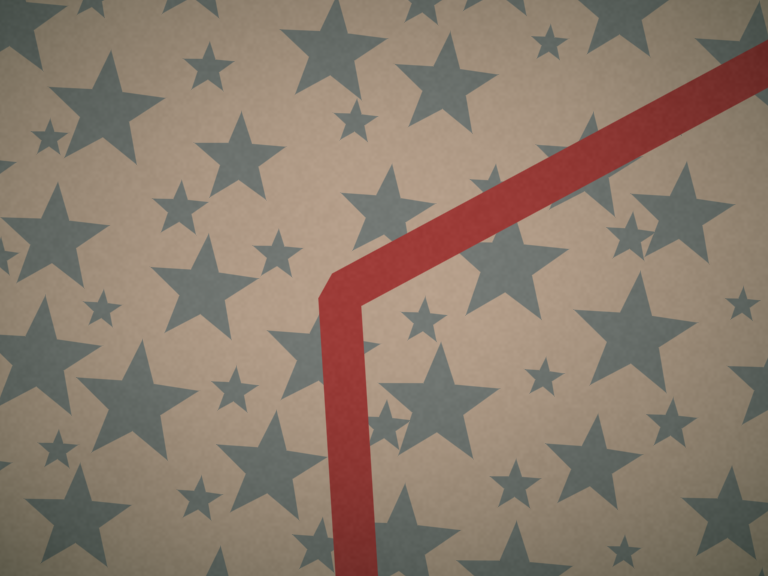
A Shadertoy shader for this pattern:

```glsl
// Star wallpaper with a bent strip of red tape, seen in dim, uneven light.
// Stars are scattered on two interleaved jittered grids; the tape is a mitred
// chevron with a cut corner; a vignette and soft grain finish the surface.

const vec3 CREAM = vec3(0.715, 0.625, 0.545);
const vec3 STAR_BLUE = vec3(0.455, 0.475, 0.460);
const vec3 TAPE_RED = vec3(0.620, 0.235, 0.220);

const float CELL = 0.243;              // grid spacing, canvas height = 1
const float GRID_ANGLE = 0.42;         // turn of the scatter grid
const float STAR_TILT = 0.08;          // clockwise lean of every star
const float INNER_RATIO = 0.42;        // notch radius over tip radius
const vec2 BIG_RADIUS = vec2(0.083, 0.114);
const vec2 SMALL_RADIUS = vec2(0.031, 0.052);

const vec2 TAPE_BEND = vec2(0.589, 0.490);
const vec2 TAPE_DOWN = vec2(0.062, -0.998);
const vec2 TAPE_UP = vec2(0.881, 0.473);
const float TAPE_HALF_WIDTH = 0.0368;
const float CORNER_CUT = 0.76;         // bevel distance over half width

const vec2 LIGHT_CENTRE = vec2(0.49, 0.55);
const vec3 LIGHT_FALLOFF = vec3(0.45, 0.40, 0.43);
const float EDGE_SOFTNESS = 0.0016;
const float GRAIN = 0.032;
const float STEP_ANGLE = 1.256637;     // a fifth of a full turn

float hash(vec2 p) {
    vec3 q = fract(vec3(p.xyx) * 0.1031);
    q += dot(q, q.yzx + 33.33);
    return fract((q.x + q.y) * q.z);
}

vec2 hash2(vec2 p) {
    return vec2(hash(p + 17.3), hash(p + 71.9));
}

float valueNoise(vec2 p) {
    vec2 i = floor(p), f = fract(p);
    f = f * f * (3.0 - 2.0 * f);
    return mix(mix(hash(i), hash(i + vec2(1, 0)), f.x),
               mix(hash(i + vec2(0, 1)), hash(i + vec2(1, 1)), f.x), f.y);
}

mat2 rotation(float a) {
    return mat2(cos(a), sin(a), -sin(a), cos(a));
}

// Five-pointed star, one tip up: fold to half a point, then test its edge.
float starDistance(vec2 p, float radius) {
    float a = atan(p.x, p.y + 1e-6);
    a = abs(a - STEP_ANGLE * round(a / STEP_ANGLE));
    vec2 q = length(p) * vec2(cos(a), sin(a));
    float h = 0.5 * STEP_ANGLE;
    vec2 edge = INNER_RATIO * vec2(cos(h), sin(h)) - vec2(1.0, 0.0);
    return dot(q - vec2(radius, 0.0), normalize(vec2(edge.y, -edge.x)));
}

// Nearest star of one jittered grid; shift moves the grid in cells.
float starLayer(vec2 p, vec2 shift, vec2 radii, float jitter, float seed) {
    vec2 g = rotation(GRID_ANGLE) * p / CELL + shift;
    vec2 home = floor(g);
    float d = 1.0;
    for (int y = -1; y <= 1; y++)
    for (int x = -1; x <= 1; x++) {
        vec2 id = home + vec2(x, y);
        vec2 key = id + seed;
        vec2 centre = id + 0.5 + jitter * (hash2(key) - 0.5);
        float radius = mix(radii.x, radii.y, hash(key + 5.7));
        float tilt = STAR_TILT + 0.08 * (hash(key + 9.1) - 0.5);
        vec2 local = rotation(tilt - GRID_ANGLE) * (g - centre) * CELL;
        d = min(d, starDistance(local, radius));
    }
    return d;
}

// Two straight strips joined at the bend, with the outer corner cut flat.
float tapeDistance(vec2 p) {
    vec2 q = p - TAPE_BEND;
    vec2 leftSide = vec2(TAPE_DOWN.y, -TAPE_DOWN.x);
    vec2 upperSide = vec2(-TAPE_UP.y, TAPE_UP.x);
    float band = abs(max(dot(q, leftSide), dot(q, upperSide))) - TAPE_HALF_WIDTH;
    float cut = dot(q, normalize(leftSide + upperSide)) - CORNER_CUT * TAPE_HALF_WIDTH;
    return max(band, cut);
}

float coverage(float d) {
    float soft = max(EDGE_SOFTNESS, 0.75 / iResolution.y);
    return 1.0 - smoothstep(-soft, soft, d);
}

void mainImage(out vec4 fragColor, in vec2 fragCoord) {
    vec2 p = fragCoord / iResolution.y;
    vec2 uv = fragCoord / iResolution.xy;

    // Wallpaper: large stars in the cells, small ones at the cell corners
    float stars = min(starLayer(p, vec2(0.0), BIG_RADIUS, 0.34, 40.0),
                      starLayer(p, vec2(0.5), SMALL_RADIUS, 0.26, 90.0));
    vec3 color = mix(CREAM, STAR_BLUE, coverage(stars));

    // Tape
    color = mix(color, TAPE_RED, coverage(tapeDistance(p)));

    // Light fading to the corners, with slow unevenness
    vec2 away = 2.0 * (uv - LIGHT_CENTRE);
    color *= 1.0 - LIGHT_FALLOFF * 0.5 * dot(away, away);
    color *= 0.985 + 0.03 * valueNoise(p * 5.0);

    // Fine paper grain
    float grain = 0.6 * valueNoise(p * 190.0) + 0.4 * valueNoise(p * 85.0 + 31.0);
    color += GRAIN * (grain - 0.5);

    fragColor = vec4(clamp(color, 0.0, 1.0), 1.0);
}
```
